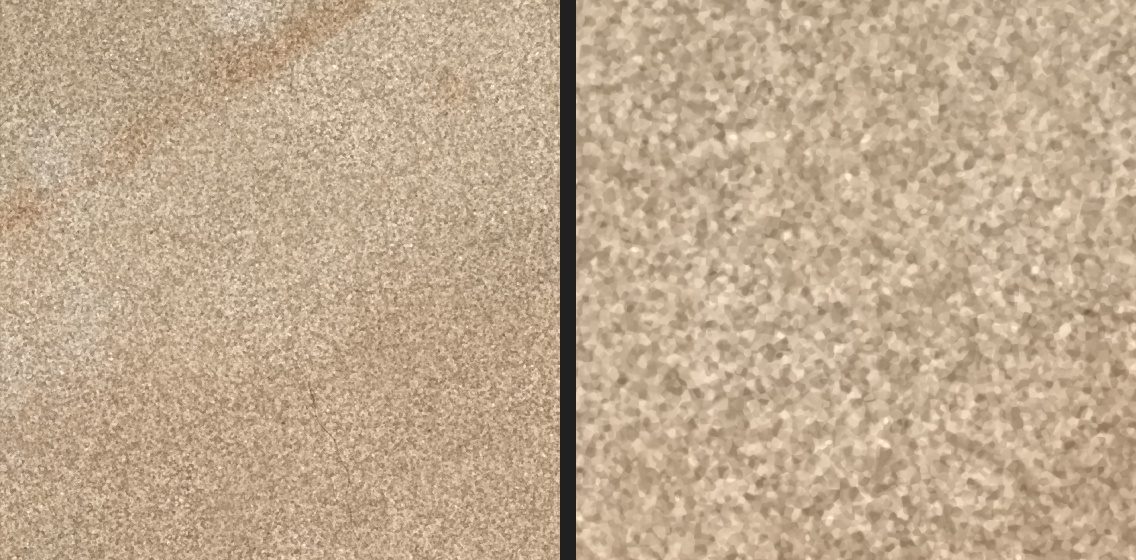
Left, the full canvas; right, a detail of the centre.
Write a WebGL 1 fragment shader that draws this texture.

```glsl
precision highp float;
// Weathered sandstone: broad tan, grey and rust stains under fine mineral grain.
// Smooth cellular noise makes both the stains and the grain; sparse chips,
// pits and one thin wandering crack are laid on top.

uniform vec2 u_resolution;

const vec3 SAND  = vec3(0.770, 0.692, 0.590);
const vec3 CLAY  = vec3(0.745, 0.645, 0.538);
const vec3 OLIVE = vec3(0.700, 0.627, 0.520);
const vec3 RUST  = vec3(0.685, 0.555, 0.430);
const vec3 CHALK = vec3(0.785, 0.730, 0.665);

vec3 hash3(vec2 cell) {
  vec3 q = fract(vec3(cell.xyx) * vec3(0.1031, 0.1030, 0.0973));
  q += dot(q, q.yxz + 33.33);
  return fract((q.xxy + q.yzz) * q.zyx);
}

// Cellular noise, -0.5 to 0.5: random cell values blended by nearness.
float cellNoise(vec2 p, float sharpness) {
  vec2 cell = floor(p);
  vec2 local = p - cell;
  float total = 0.0;
  float weights = 0.0;
  for (int j = -1; j <= 1; j++) {
    for (int i = -1; i <= 1; i++) {
      vec2 offset = vec2(float(i), float(j));
      vec3 h = hash3(cell + offset);
      vec2 d = offset + h.xy - local;
      float w = exp(-sharpness * dot(d, d));
      total += w * h.z;
      weights += w;
    }
  }
  return total / weights - 0.5;
}

// Layered cellular noise for soft, ragged stains.
float clouds(vec2 p) {
  float sum = 0.0;
  float amplitude = 1.0;
  for (int i = 0; i < 4; i++) {
    sum += amplitude * cellNoise(p, 5.0);
    p = mat2(0.8, 0.6, -0.6, 0.8) * p * 2.1 + 17.3;
    amplitude *= 0.6;
  }
  return sum;
}

// Sparse elongated flecks; share is the fraction of cells holding one.
float flecks(vec2 p, float share, float maxRadius) {
  vec2 cell = floor(p);
  vec3 place = hash3(cell + 41.0);
  vec3 form = hash3(cell + 97.0);
  vec2 d = fract(p) - mix(vec2(0.35), vec2(0.65), place.xy);
  float angle = 6.2832 * form.x;
  float c = cos(angle);
  float s = sin(angle);
  d = vec2(c * d.x + s * d.y, c * d.y - s * d.x) * vec2(0.8, 1.25);
  float radius = maxRadius * mix(0.5, 1.0, form.y);
  float shape = 1.0 - smoothstep(radius * 0.5, radius * 1.3, length(d));
  return shape * step(place.z, share) * mix(0.5, 1.0, form.z);
}

float softSpot(vec2 p, vec2 center, float radius) {
  vec2 d = (p - center) / radius;
  return exp(-dot(d, d));
}

vec3 stains(vec2 p, float broad, float ragged) {
  float lower = smoothstep(0.62, 0.25, p.y - 0.12 * p.x + 0.16 * broad);
  vec3 color = mix(SAND, CLAY, lower);

  // Diagonal vein, with darker stone above it.
  float side = p.y - 0.60 - 0.62 * p.x + 0.035 * ragged;
  color = mix(color, OLIVE, 0.65 * smoothstep(-0.02, 0.06, side));
  float vein = smoothstep(-0.045, -0.015, side) * smoothstep(0.075, 0.0, side);
  color = mix(color, RUST, vein * clamp(0.5 + 0.7 * broad, 0.1, 0.85));

  // Scattered rust, olive and chalky patches.
  float rusty = softSpot(p, vec2(0.81, 0.84), 0.035)
              + softSpot(p, vec2(0.05, 0.59), 0.05)
              + softSpot(p, vec2(0.42, 0.89), 0.06);
  color = mix(color, RUST, 0.5 * clamp(rusty * (0.8 + ragged), 0.0, 1.0));
  float dull = softSpot(p, vec2(0.50, 0.64), 0.12)
             + softSpot(p, vec2(0.89, 0.55), 0.11)
             + softSpot(p, vec2(0.10, 0.02), 0.08);
  color = mix(color, OLIVE, 0.6 * clamp(dull * (0.8 + ragged), 0.0, 1.0));
  float chalky = softSpot(p, vec2(0.10, 0.70), 0.08)
               + softSpot(p, vec2(0.02, 0.30), 0.10)
               + softSpot(p, vec2(0.42, 1.00), 0.06)
               + softSpot(p, vec2(0.15, 0.43), 0.07);
  color = mix(color, CHALK, 0.65 * clamp(chalky * (0.8 + ragged), 0.0, 1.0));
  return color + 0.022 * broad + ragged * vec3(0.010, 0.014, 0.019);
}

float crack(vec2 p, float ragged) {
  float x = 0.535 + 0.33 * (0.38 - p.y) + 0.011 * sin(31.0 * (0.22 - p.y))
          + 0.003 * sin(95.0 * p.y) + 0.004 * ragged;
  float line = 1.0 - smoothstep(0.0004, 0.0028, abs(p.x - x));
  return line * smoothstep(0.40, 0.30, p.y) * clamp(0.7 + ragged, 0.25, 1.0);
}

void main() {
  vec2 p = gl_FragCoord.xy / u_resolution.y;
  float broad = clouds(p * 3.0 + 5.0);
  float ragged = clouds(p * 11.0 + 60.0);
  vec3 color = stains(p, broad, ragged);

  float grain = 0.20 * cellNoise(p * 175.0, 9.0)
              + 0.17 * cellNoise(p * 275.0 + 31.0, 9.0);
  color += grain * (1.05 + 0.25 * ragged);
  color += 0.17 * flecks(p * 88.0, 0.10, 0.30);
  color -= 0.14 * flecks(p * 76.0 + 13.0, 0.08, 0.27);
  color -= 0.15 * crack(p, ragged);
  gl_FragColor = vec4(clamp(color, 0.0, 1.0), 1.0);
}
```
